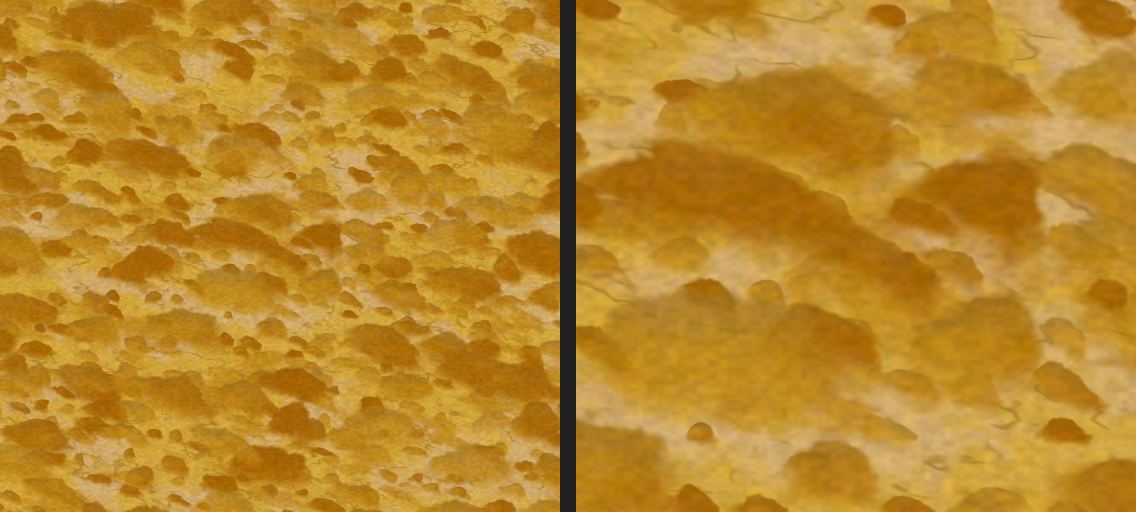
Left: the whole. Right: its middle third, enlarged.
A WebGL 2 fragment shader for this texture:

```glsl
#version 300 es
precision highp float;

#define TILT -0.22
#define LARGE_CELL vec2(0.150, 0.088)
#define MEDIUM_CELL vec2(0.086, 0.054)
#define SMALL_CELL vec2(0.046, 0.027)
#define GRAIN_AMOUNT 0.11
#define CRUMB vec3(0.815, 0.645, 0.225)
#define PALE vec3(0.815, 0.670, 0.430)
#define OCHRE vec3(0.740, 0.520, 0.090)
#define OLIVE vec3(0.630, 0.460, 0.130)
#define RUST vec3(0.650, 0.390, 0.010)

uniform vec2 u_resolution;
out vec4 fragColor;

float hash(vec2 p) {
    return fract(sin(dot(p, vec2(127.1, 311.7))) * 43758.5453);
}

mat2 rotation(float a) {
    float c = cos(a), s = sin(a);
    return mat2(c, s, -s, c);
}

float valueNoise(vec2 p) {
    vec2 i = floor(p), f = fract(p);
    f = f * f * (3.0 - 2.0 * f);
    float low = mix(hash(i), hash(i + vec2(1.0, 0.0)), f.x);
    float high = mix(hash(i + vec2(0.0, 1.0)), hash(i + vec2(1.0, 1.0)), f.x);
    return mix(low, high, f.y);
}

float fbm(vec2 p) {
    float sum = 0.0, amplitude = 0.5;
    for (int i = 0; i < 4; i++) {
        sum += amplitude * valueNoise(p);
        p = rotation(0.5) * p * 2.03 + 17.3;
        amplitude *= 0.5;
    }
    return sum / 0.9375;
}

// Scattered hollows: crisp shaded upper rim, floor fading out below
vec3 carvePits(vec3 color, vec2 p, vec2 cell, float density, float seed) {
    vec2 home = floor(p / cell);
    float ragged = fbm(p / cell * vec2(3.2, 2.6) + seed) - 0.5;
    for (int j = -1; j <= 1; j++) {
        for (int i = -1; i <= 1; i++) {
            vec2 id = home + vec2(i, j);
            vec2 key = id + seed;
            if (hash(key) > density) continue;
            vec2 jitter = vec2(hash(key + 3.7), hash(key + 8.1));
            vec2 center = (id + 0.15 + 0.7 * jitter) * cell;
            float width = hash(key + 12.9);
            float warmth = hash(key + 21.3);
            vec2 size = cell * vec2(mix(0.25, 0.58, width), mix(0.27, 0.42, hash(key + 31.7)));
            float angle = TILT + 0.5 * (hash(key + 44.2) - 0.5);
            vec2 q = rotation(-angle) * (p - center) / size;
            q.y += 0.35 * q.x * q.x - 0.1;
            float dist = length(q) + 0.95 * ragged;
            float softness = mix(0.50, 0.13, smoothstep(-0.7, 0.5, q.y));
            float mask = 1.0 - smoothstep(1.0 - softness, 1.0 + softness, dist);

            // Olive rim, warm floor, deepest toward the right
            float rim = smoothstep(-0.1, 0.85, q.y - 0.25 * q.x + ragged);
            vec3 bed = mix(OCHRE, RUST, smoothstep(0.25, 0.85, warmth + 0.15 * q.x + 0.6 * ragged));
            vec3 shade = mix(bed, mix(OLIVE, RUST * 0.95, warmth * warmth), rim * 0.8);
            color = mix(color, shade, mask * mix(0.70, 0.98, warmth));
        }
    }
    return color;
}

void main() {
    vec2 p = gl_FragCoord.xy / u_resolution.y;
    vec2 flow = rotation(-TILT) * p;
    vec2 warp = vec2(fbm(p * 22.0), fbm(p * 22.0 + 51.0)) - 0.5;
    vec2 bent = p + warp * vec2(0.022, 0.016);

    // Crumb with pale patches and ochre stains
    float patches = fbm(flow * vec2(11.0, 21.0) + warp);
    float stains = fbm(flow * vec2(16.0, 34.0) + 70.0);
    vec3 color = mix(CRUMB, PALE, smoothstep(0.43, 0.68, patches) * 0.95);
    color = mix(color, OCHRE, smoothstep(0.50, 0.72, stains) * 0.75);

    // Thin olive creases
    float crease = abs(fbm(flow * vec2(17.0, 38.0) + 130.0) - 0.5);
    float broken = smoothstep(0.42, 0.62, fbm(p * 26.0 + 9.0));
    color = mix(color, OLIVE, (1.0 - smoothstep(0.0, 0.05, crease)) * broken * 0.65);

    // Hollows, from fine to coarse
    color = carvePits(color, bent, SMALL_CELL, 0.40, 11.0);
    color = carvePits(color, bent + 0.031, MEDIUM_CELL, 0.52, 47.0);
    color = carvePits(color, bent + 0.057, LARGE_CELL, 0.66, 83.0);

    // Fine grain, slightly stretched sideways
    float grain = valueNoise(p * vec2(150.0, 230.0)) + 0.6 * valueNoise(p * vec2(310.0, 390.0) + 40.0) - 0.8;
    float tint = valueNoise(p * vec2(90.0, 130.0) + 200.0) - 0.5;
    color *= 1.0 + GRAIN_AMOUNT * grain;
    color += vec3(0.01, 0.0, 0.07) * tint;
    fragColor = vec4(clamp(color, 0.0, 1.0), 1.0);
}
```
